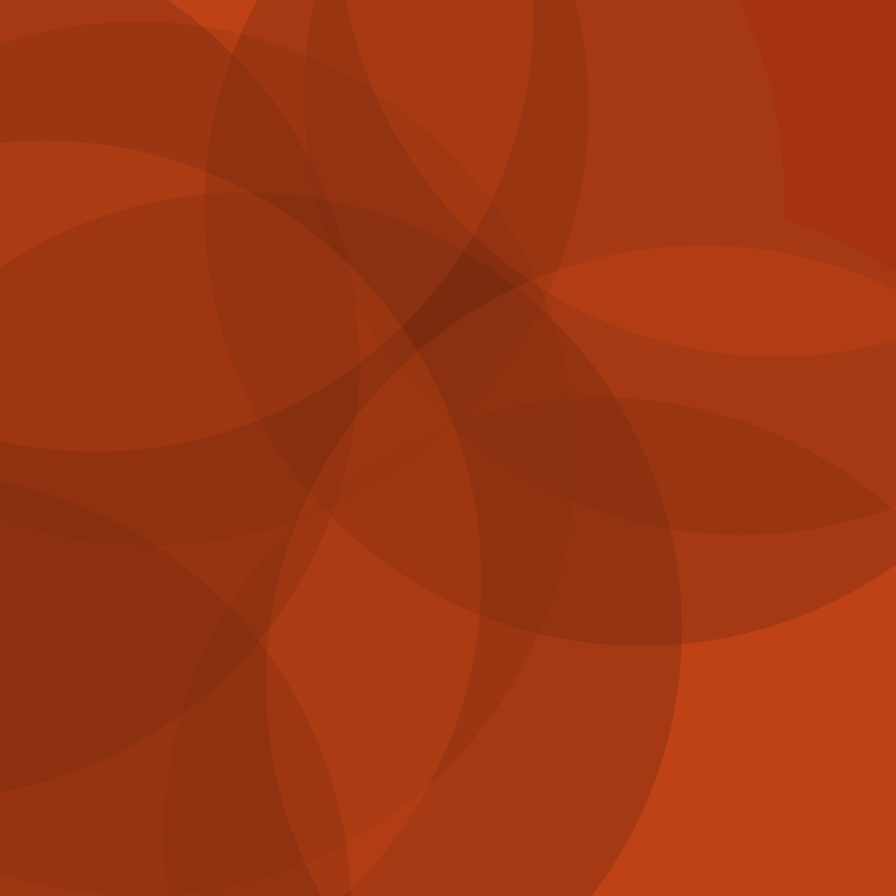
Reproduce this background procedurally as a WebGL 1 fragment shader.

```glsl
precision highp float;
// Overlapping translucent discs in burnt orange, forming soft petals and lenses.

uniform vec2 u_resolution;

const float RADIUS = 0.488;
const float STRONG = 0.39;  // opacity of the heavy shade discs
const float WEAK = 0.25;    // opacity of the thin shade discs
const float GLOW = 0.055;   // brightness added by each light disc
const float DARKEST = 0.431;
const float BRIGHTEST = 0.776;
const vec3 ORANGE = vec3(1.0, 0.345, 0.113);
const vec3 RED = vec3(1.0, 0.305, 0.116);

// Smooth coverage of a disc: 1 inside, 0 outside.
float disc(vec2 p, vec2 center, float pixel) {
  return 1.0 - smoothstep(-pixel, pixel, length(p - center) - RADIUS);
}

// Fraction of light passing through a shade disc.
float shade(vec2 p, vec2 center, float opacity, float pixel) {
  return 1.0 - opacity * disc(p, center, pixel);
}

void main() {
  float size = min(u_resolution.x, u_resolution.y);
  vec2 p = gl_FragCoord.xy / size;
  float pixel = 0.8 / size;

  // Heavy shade discs
  float light = shade(p, vec2(0.273, 0.297), STRONG, pixel);
  light *= shade(p, vec2(0.716, 0.767), STRONG, pixel);
  light *= shade(p, vec2(-0.087, 0.596), STRONG, pixel);
  light *= shade(p, vec2(-0.096, -0.016), STRONG, pixel);

  // Thin shade discs
  light *= shade(p, vec2(0.154, 0.488), WEAK * 0.8, pixel);
  light *= shade(p, vec2(0.671, 0.068), WEAK, pixel);
  light *= shade(p, vec2(0.827, 0.891), WEAK, pixel);
  light *= shade(p, vec2(0.169, 0.879), WEAK, pixel);

  // Light discs around the dark central diamond
  float upperRight = disc(p, vec2(0.866, 1.090), pixel);
  float glow = upperRight;
  glow += disc(p, vec2(0.049, 0.355), pixel);
  glow += disc(p, vec2(0.107, 0.984), pixel);
  glow += disc(p, vec2(0.785, 0.238), pixel);

  // Redder corner left uncovered by two faint tint discs
  float tintTop = disc(p, vec2(0.387, 0.781), pixel);
  float tintLow = disc(p, vec2(0.729, 0.290), pixel);
  float redness = upperRight * (1.0 - tintTop) * (1.0 - tintLow);

  float value = mix(DARKEST, BRIGHTEST, light) + GLOW * glow;
  gl_FragColor = vec4(value * mix(ORANGE, RED, redness), 1.0);
}
```
